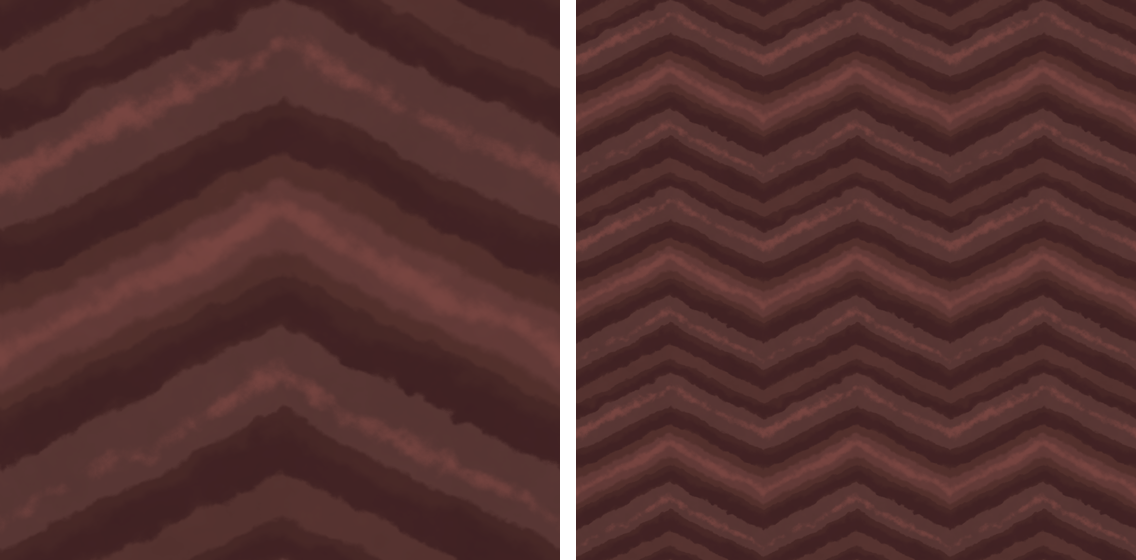
Left, the tile; right, the same tile 3 across and 3 down.
Write a WebGL 1 fragment shader that draws this pattern.

```glsl
precision highp float;
// Hand-painted chevron strata: one broad peak across, ten uneven layers down.
// A folded vertical coordinate picks the layer; wrapping noise frays the edges
// and breaks the rosy highlights into dry, powdery patches.

uniform vec2 u_resolution;

const float PEAK_X = 0.505;
const float DROP = 0.25;

const vec3 MAUVE = vec3(0.345, 0.212, 0.203);
const vec3 RUSSET = vec3(0.325, 0.188, 0.174);
const vec3 CLAY = vec3(0.386, 0.228, 0.217);
const vec3 ROSE = vec3(0.482, 0.276, 0.258);
const vec3 UMBER = vec3(0.280, 0.156, 0.150);
const vec3 DEEP = vec3(0.250, 0.130, 0.137);

float hash(vec2 p, float seed) {
  return fract(sin(dot(p, vec2(127.1, 311.7)) + seed * 17.3) * 43758.5453);
}

// Value noise whose lattice wraps after a whole number of cells.
float wrapNoise(vec2 uv, float cells, float seed) {
  vec2 p = uv * cells;
  vec2 i = floor(p);
  vec2 f = fract(p);
  f = f * f * (3.0 - 2.0 * f);
  vec2 a = mod(i, cells);
  vec2 b = mod(i + 1.0, cells);
  float low = mix(hash(a, seed), hash(vec2(b.x, a.y), seed), f.x);
  float high = mix(hash(vec2(a.x, b.y), seed), hash(b, seed), f.x);
  return mix(low, high, f.y);
}

// Four to five octaves, centred on zero.
float fbm(vec2 uv, float cells, float seed) {
  float sum = 0.0;
  float weight = 0.5;
  for (int k = 0; k < 5; k++) {
    sum += weight * (wrapNoise(uv, cells, seed + float(k)) - 0.5);
    cells *= 2.0;
    weight *= 0.55;
  }
  return sum;
}

// Distance to a layer centre on the repeating unit interval.
float wrapDistance(float depth, float centre) {
  return abs(fract(depth - centre + 0.5) - 0.5);
}

float strip(float depth, float centre, float halfWidth, float soft) {
  return 1.0 - smoothstep(halfWidth - soft, halfWidth + soft, wrapDistance(depth, centre));
}

// The four dark layers, optionally narrowed to their cores.
float darkStrips(float depth, float shrink, float soft) {
  float m = strip(depth, 0.217, 0.050 - shrink, soft);
  m = max(m, strip(depth, 0.535, 0.051 - shrink, soft));
  m = max(m, strip(depth, 0.786, 0.054 - shrink, soft));
  return max(m, strip(depth, 0.957, 0.041 - shrink, soft));
}

// Powdery highlight: a soft ridge eroded by coarse and fine grain.
float powder(float depth, float centre, float width, float fill, float grain) {
  float r = wrapDistance(depth, centre) / width;
  return smoothstep(0.30, 1.0, exp(-r * r) * fill + grain);
}

void main() {
  vec2 uv = gl_FragCoord.xy / u_resolution;

  // Fold into a chevron; depth grows downward from the peak.
  float fold = 2.0 * wrapDistance(uv.x, PEAK_X);
  float depth = 1.0 - uv.y - DROP * fold;

  // Edge wobble and bristle fray.
  float wobble = fbm(uv, 11.0, 1.0);
  float fray = fbm(uv, 37.0, 9.0);
  float rough = depth + 0.036 * wobble + 0.022 * fray;

  // Flat layers, from the ground up.
  vec3 colour = MAUVE;
  colour = mix(colour, RUSSET, strip(rough, 0.375, 0.155, 0.006));
  colour = mix(colour, mix(RUSSET, MAUVE, 0.4), strip(rough, 0.875, 0.085, 0.006));
  colour = mix(colour, CLAY, strip(rough, 0.384, 0.064, 0.011));

  // Dark layers with a deeper core toward the lower side.
  float core = darkStrips(rough - 0.014 + 0.05 * wobble, 0.018, 0.016);
  vec3 shade = mix(UMBER, DEEP, core * 0.85);
  colour = mix(colour, shade, darkStrips(rough, 0.0, 0.006));

  // Rosy powder along the middle of the three light layers.
  float grain = 0.85 * fbm(uv, 9.0, 21.0) + 0.65 * fbm(uv, 41.0, 31.0);
  float ridge = depth + 0.05 * wobble;
  float rose = powder(ridge, 0.074, 0.032, 0.72, grain);
  rose = max(rose, powder(ridge, 0.378, 0.033, 0.86, grain * 0.75));
  rose = max(rose, powder(ridge, 0.677, 0.029, 0.70, grain));
  colour = mix(colour, ROSE, rose * 0.85);

  // Faint pigment mottling.
  colour *= 1.0 + 0.07 * fbm(uv, 7.0, 45.0) + 0.03 * fray;

  gl_FragColor = vec4(colour, 1.0);
}
```
